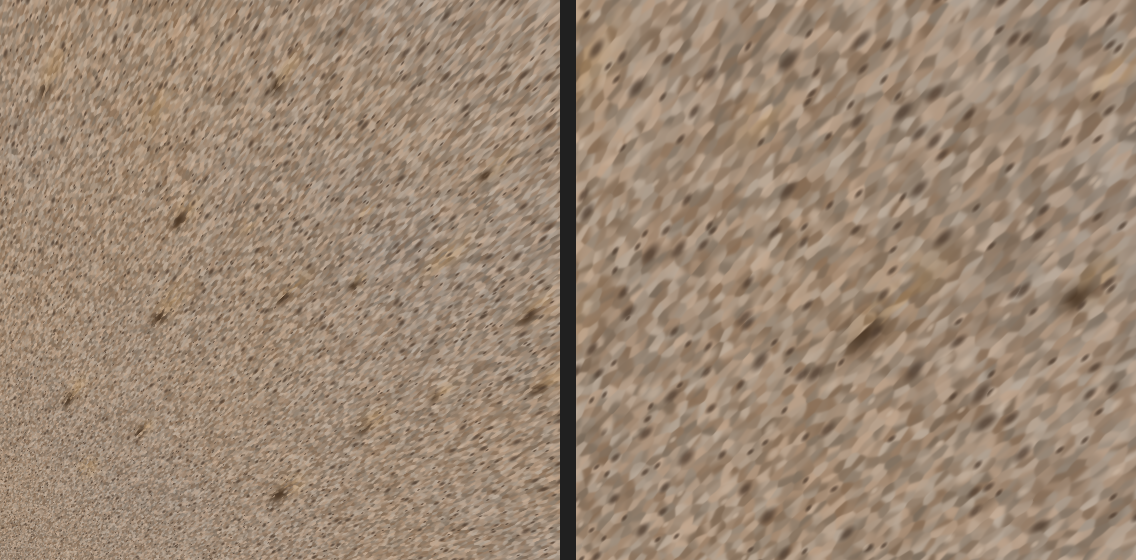
Left: the whole. Right: its middle third, enlarged.
Reproduce this texture procedurally as a WebGL 2 fragment shader.

```glsl
#version 300 es
precision highp float;
// Dry gravel ground with straw tufts, smeared outwards from a pole beyond the lower left.
// Cellular grains live in polar coordinates (angle, 1/radius), so they stretch with
// distance; sparse pebbles and frayed tufts are scattered on jittered grids.

#define POLE vec2(-0.5, -0.55)
#define GRAIN_SCALE vec2(370.0, 230.0)
#define GRAIN_CONTRAST 0.235
#define PEBBLE_SCALE 0.52
#define PEBBLE_SHARE 0.27
#define TUFT_GRID 5.5
#define TUFT_SHARE 0.6
#define SOIL vec3(0.625, 0.543, 0.465)
#define STRAW vec3(0.70, 0.575, 0.43)
#define SHADE vec3(0.27, 0.19, 0.12)

uniform vec2 u_resolution;
out vec4 fragColor;

vec3 hash3(vec2 p) {
    vec3 q = fract(vec3(p.xyx) * vec3(0.1031, 0.1030, 0.0973));
    q += dot(q, q.yxz + 33.33);
    return fract((q.xxy + q.yzz) * q.zyx);
}

// Polar ground coordinates: cells lengthen with the square of the radius.
vec2 groundCoord(vec2 p) {
    vec2 q = p - POLE;
    return GRAIN_SCALE * vec2(atan(q.y, q.x), -1.0 / length(q));
}

// Soft cellular noise: random cell values blended by distance to the cell points.
vec3 grains(vec2 g) {
    vec2 cell = floor(g);
    vec3 sum = vec3(0.0);
    float total = 0.0;
    for (int y = -1; y <= 1; y++)
    for (int x = -1; x <= 1; x++) {
        vec2 id = cell + vec2(x, y);
        vec2 d = id + hash3(id).xy - g;
        float weight = exp(-6.0 * dot(d, d));
        sum += weight * hash3(id + 71.7);
        total += weight;
    }
    return sum / total - 0.5;
}

// Sparse pebbles: x is dark coverage, y is pale coverage.
vec2 pebbles(vec2 g) {
    vec2 cell = floor(g), cover = vec2(0.0);
    for (int y = -1; y <= 1; y++)
    for (int x = -1; x <= 1; x++) {
        vec2 id = cell + vec2(x, y);
        vec3 place = hash3(id + 13.1), kind = hash3(id + 47.3);
        if (kind.x > PEBBLE_SHARE) continue;
        vec2 d = id + place.xy - g;
        d.x += 0.4 * (place.z - 0.5) * d.y;
        float radius = mix(0.18, 0.5, kind.y * kind.y * kind.y);
        float body = 1.0 - smoothstep(0.2 * radius, 1.4 * radius, length(d));
        cover = max(cover, body * (kind.z < 0.7 ? vec2(1.0, 0.0) : vec2(0.0, 1.0)));
    }
    return cover;
}

// Tufts: x is the shaded root, y is the straw blown away from the pole.
vec2 tufts(vec2 p, float fibre) {
    vec2 cell = floor(p * TUFT_GRID), cover = vec2(0.0);
    for (int y = -1; y <= 1; y++)
    for (int x = -1; x <= 1; x++) {
        vec2 id = cell + vec2(x, y);
        vec3 place = hash3(id + 5.9), kind = hash3(id + 29.3);
        if (kind.x > TUFT_SHARE) continue;
        vec2 root = (id + 0.15 + 0.7 * place.xy) / TUFT_GRID;
        vec2 axis = normalize(root - POLE);
        vec2 d = p - root;
        float size = mix(0.5, 1.15, kind.y);
        vec2 local = vec2(dot(d, axis), axis.x * d.y - axis.y * d.x) / size;
        float reach = mix(0.025, 0.045, place.z) * length(root - POLE) / 1.3;
        vec2 blade = (local - vec2(0.9 * reach, 0.0)) / vec2(reach, 0.017);
        vec2 core = local / vec2(0.020, 0.012);
        float straw = exp(-dot(blade, blade)) * smoothstep(-0.35, 0.12, fibre);
        float shade = exp(-dot(core, core)) * smoothstep(0.25, -0.12, fibre);
        cover = max(cover, vec2(shade * smoothstep(0.0, 0.5, kind.z), straw));
    }
    return cover;
}

// Broad patches of warm sand from layered sines.
float patches(vec2 p) {
    float sum = 0.0, amp = 0.5;
    for (int i = 0; i < 4; i++) {
        p = mat2(0.8, 0.6, -0.6, 0.8) * p * 1.9 + 1.7;
        sum += amp * sin(3.0 * p.x + 1.3 * sin(2.3 * p.y)) * cos(2.6 * p.y + sin(p.x));
        amp *= 0.65;
    }
    return sum;
}

void main() {
    vec2 p = gl_FragCoord.xy / min(u_resolution.x, u_resolution.y);
    vec2 ground = groundCoord(p);

    // Soil: broad tint, fine grains and longer faint smears
    vec3 grain = grains(ground);
    vec3 smear = grains(ground * vec2(0.7, 0.25) + 90.0);
    float warm = patches(p) + 0.5 * (0.5 - p.x);
    vec3 color = SOIL + warm * vec3(0.016, 0.002, -0.014);
    color += GRAIN_CONTRAST * grain.x + 0.04 * smear.x;
    color += 0.08 * grain.y * vec3(0.5, -0.1, -0.5);

    // Tufts
    float fibre = 0.7 * smear.y + 0.4 * grain.z;
    vec2 tuft = tufts(p, fibre);
    color = mix(color, STRAW + 0.2 * grain.x, 0.75 * tuft.y);
    color = mix(color, SHADE, 0.9 * tuft.x);

    // Pebbles
    vec2 stone = pebbles(ground * PEBBLE_SCALE);
    color = mix(color, vec3(0.30, 0.23, 0.18), 0.7 * stone.x);
    color = mix(color, vec3(0.80, 0.72, 0.64), 0.55 * stone.y);

    fragColor = vec4(clamp(color, 0.0, 1.0), 1.0);
}
```
